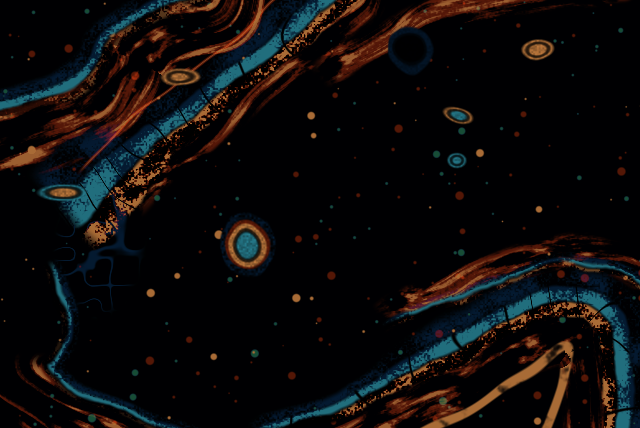
A WebGL 1 fragment shader for this texture:

```glsl
precision highp float;
// Marbled paint on black: teal and copper rivers follow quadratic curves, with
// noise strands along them, ringed droplets and hashed specks.
uniform vec2 u_resolution;

const vec3 NAVY = vec3(.015, .1, .19), TEAL = vec3(.13, .43, .49);
const vec3 RUST = vec3(.33, .09, .025), TAN = vec3(.66, .42, .21), INK = vec3(0, 0, .006);

float hash(vec2 p) {
  p = fract(p * vec2(.1031, .1137));
  p += dot(p, p.yx + 33.33);
  return fract((p.x + p.y) * p.x * 7.13);
}
float noise(vec2 p) {
  vec2 i = floor(p), f = fract(p), o = vec2(1, 0);
  f *= f * (3. - 2. * f);
  return mix(mix(hash(i), hash(i + o), f.x),
    mix(hash(i + o.yx), hash(i + 1.), f.x), f.y);
}
float fbm(vec2 p) {
  float sum = 0., amp = .53;
  for (int i = 0; i < 4; i++) {
    sum += amp * noise(p);
    p = mat2(1.6, 1.2, -1.2, 1.6) * p + 17.;
    amp *= .5;
  }
  return sum;
}
float band(float d, float lo, float hi, float e) {
  return smoothstep(lo - e, lo + e, d) * (1. - smoothstep(hi - e, hi + e, d));
}
vec3 warm(float h) {
  return mix(RUST * smoothstep(0., .55, h), TAN, smoothstep(.55, .95, h));
}

// Quadratic curve: x = signed distance (left is positive), y = parameter
vec2 curve(vec2 p, vec2 a, vec2 b, vec2 c) {
  vec2 u = 2. * (b - a), v = a - 2. * b + c, r, g;
  float t = clamp(dot(p - a, c - a) / dot(c - a, c - a), 0., 1.);
  for (int i = 0; i < 6; i++) {
    r = a + t * (u + t * v) - p;
    g = u + 2. * t * v;
    t = clamp(t - dot(r, g) / max(dot(g, g) + 2. * dot(r, v), .4 * dot(g, g)), 0., 1.);
  }
  r = p - a - t * (u + t * v);
  g = u + 2. * t * v;
  return vec2(length(r) * (g.x * r.y < g.y * r.x ? -1. : 1.), t);
}
vec2 join(vec2 q, vec2 next) {
  return abs(q.x) < abs(next.x) ? q : next + vec2(0, 1);
}
// Two curves meeting at m
vec2 path(vec2 p, vec4 a, vec2 m, vec4 b) {
  return join(curve(p, a.xy, a.zw, m), curve(p, m, b.xy, b.zw));
}

// Copper streaks stretched along a path
vec3 strands(vec2 p, vec2 q, float lo, float hi) {
  float n = fbm(vec2(q.y * 5., q.x * 55.) + 2.5 * noise(p * 6.)) + .06 * noise(p * 240.);
  return warm(.85 * smoothstep(.5, .79, n) * band(q.x, lo, hi, .015)) * smoothstep(0., .12, q.y);
}

// Teal lip with a navy halo on its left and broken copper on its right
void river(inout vec3 col, vec2 p, vec2 q, float w, float cuts, float copper) {
  float e = 2. / u_resolution.y, grain = .4 * noise(p * 260.) - .2, swirl = fbm(p * 13.);
  float d = q.x + .022 * (swirl - .5), open = smoothstep(0., .12, q.y);
  float seam = abs(fract(q.y * cuts + .8 * noise(p * 10.)) - .5);
  seam = cuts > 0. ? smoothstep(.005, .045, seam) : 1.;
  float halo = band(d, w, w * 2.2, w * .5) * smoothstep(.3, .75, swirl + grain);
  col = max(col, NAVY * halo * open);
  float fleck = smoothstep(.42, .7, fbm(vec2(q.y * 9., d * 45.)) + grain);
  col = mix(col, warm(fleck * 1.1) * seam, band(d, -w, -.003, e) * open * copper);
  float lit = smoothstep(.22, .5, swirl + grain - .25 * smoothstep(.5 * w, w, d));
  col = mix(col, mix(NAVY, TEAL, lit) * seam, band(d, .001, w, e) * open);
}

// Ringed droplet; s holds centre and radii
void drop(inout vec3 col, vec2 p, vec4 s, float turn, vec3 core, vec3 rim) {
  float x = cos(turn), y = sin(turn), e = 1.3 / (u_resolution.y * min(s.z, s.w));
  float k = length(mat2(x, -y, y, x) * (p - s.xy) / s.zw) + .22 * noise(p * 28.) - .11;
  vec3 paint = mix(core, rim, smoothstep(.63 - e, .63 + e, k));
  paint *= .25 + .75 * smoothstep(.03, .1 + e, abs(k - .66));
  col = mix(col, paint * (.75 + .4 * noise(p * 230.)), 1. - smoothstep(1. - e, 1. + e, k));
}
void specks(inout vec3 col, vec2 p, float scale, float chance) {
  vec2 g = floor(p * scale), at = .5 * vec2(hash(g + 3.), hash(g + 61.)) + .25;
  float pick = hash(g + 7.) / chance, r = .06 + .15 * hash(g + 29.), e = scale / u_resolution.y;
  vec3 tint = pick < .4 ? TEAL * .7 : pick < .85 ? RUST : TAN;
  float k = length(fract(p * scale) - at);
  col = mix(col, tint, step(pick, 1.) * (1. - smoothstep(r - e, r + e, k)));
}

void main() {
  vec2 p = gl_FragCoord.xy / u_resolution.y;
  vec2 s = p + .016 * vec2(noise(p * 11.), noise(p * 11. + 50.)) - .008;
  vec3 col = INK;
  specks(col, p, 21., .16);
  specks(col, p, 55., .045);

  // Paths of the flow
  vec2 a = path(s, vec4(-.1, .72, .235, .775), vec2(.25, .88), vec4(.27, .95, .47, 1.02));
  vec2 b = path(s, vec4(.17, .46, .285, .57), vec2(.36, .665), vec4(.47, .74, .81, 1.02));
  vec2 c = join(curve(s, vec2(.58, -.025), vec2(.86, .05), vec2(1.1, .205)),
    path(s, vec4(1.1, .205, 1.24, .295), vec2(1.36, .29), vec4(1.47, .28, 1.44, -.05)));
  vec2 fold = path(s, vec4(.98, -.02, 1.16, .07), vec2(1.3, .185), vec4(1.37, .24, 1.26, -.03));
  vec2 crest = path(s, vec4(.88, .25, 1.1, .36), vec2(1.3, .405), vec4(1.42, .435, 1.55, .32));
  vec2 bay = path(s, vec4(.112, .39, .19, .22), vec2(.115, .15), vec4(.1, .1, .45, -.02));
  vec2 top = curve(s, vec2(.75, .8), vec2(.95, .99), vec2(1.45, 1.02));

  // Strands, then rivers
  col += strands(p, a, -.16, -.005) + strands(p, c, -.13, -.03);
  col += strands(p, b, -.085, -.015) * smoothstep(.3, .8, b.y);
  col += strands(p, crest, -.035, .035) + strands(p, top, -.025, .05);
  col += strands(p, bay, -.15, -.01) * (1. - smoothstep(.13, .18, p.y));
  col += warm(.75 * band(b.x, .083, .089, .003)) * smoothstep(.3, .5, b.y);
  col = min(col, TAN);
  river(col, p, a, .023, 0., .5);
  river(col, p, b, mix(.07, .036, smoothstep(.5, 1.2, b.y)), 5., 1.);
  river(col, p, c, mix(.018, .036, smoothstep(.4, 1., c.y)), 4., 1.);
  river(col, p, crest + vec2(.025, 0), .009, 0., .7);
  river(col, p, bay, .012, 0., .2);
  col = mix(col, TAN, band(fold.x, -.013, .008, .003) * smoothstep(.15, .4, fbm(p * 22.)));

  // Web below the main river
  float tail = 1. - smoothstep(.75, 1.1, length((s - vec2(.23, .42)) / vec2(.1, .16)));
  col = max(col, tail * NAVY * band(noise(s * 32.), .46, .54, .03));

  // Droplets
  drop(col, p, vec4(.58, .43, .064, .073), 0., NAVY, NAVY * noise(p * 200.));
  drop(col, p, vec4(.58, .43, .052, .056), .3, RUST, RUST);
  drop(col, p, vec4(.58, .427, .044, .049), .3, TEAL, TAN);
  drop(col, p, vec4(.96, .885, .054, .058), .8, INK, NAVY * .7);
  drop(col, p, vec4(1.256, .883, .035, .023), .1, TAN, TAN);
  drop(col, p, vec4(1.072, .73, .033, .016), -.3, TEAL, TAN);
  drop(col, p, vec4(1.068, .625, .021, .018), 0., TEAL, TEAL);
  drop(col, p, vec4(.42, .82, .042, .02), 0., TAN, TAN);
  drop(col, p, vec4(.146, .55, .056, .019), 0., TAN, TEAL);
  gl_FragColor = vec4(col, 1);
}
```
